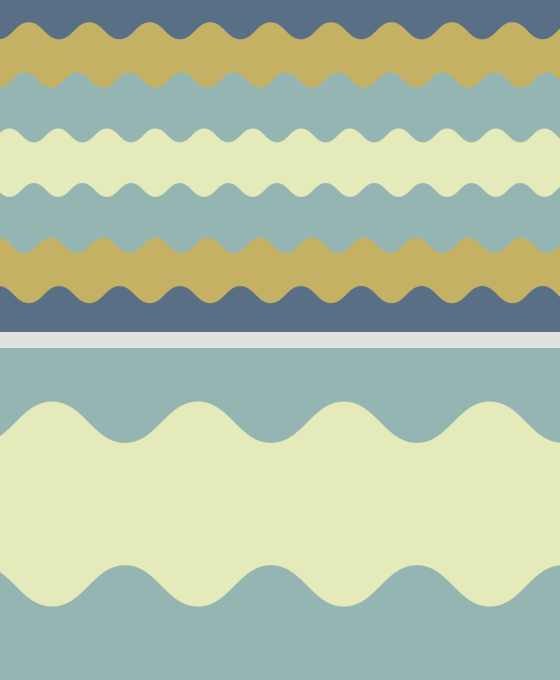
Top, the full canvas; bottom, a detail of the centre.
This pattern is drawn by a WebGL 1 fragment shader. Its source:

```glsl
precision highp float;
// Mirrored horizontal bands with rounded wavy edges, from a pale core to blue margins.

uniform vec2 u_resolution;

const float TAU = 6.2831853;
const float CENTRE_HEIGHT = 0.51; // mirror line, as a share of the height
const float ROUNDNESS = 0.03;     // third harmonic that broadens the crests

const vec3 CREAM = vec3(0.896, 0.918, 0.730);
const vec3 TEAL  = vec3(0.585, 0.710, 0.700);
const vec3 OCHRE = vec3(0.770, 0.696, 0.392);
const vec3 SLATE = vec3(0.350, 0.435, 0.520);

// Rounded wave in -1..1 (x) and its derivative by angle (y).
vec2 roundedWave(float angle) {
  float height = cos(angle) - ROUNDNESS * cos(3.0 * angle);
  float slope = 3.0 * ROUNDNESS * sin(3.0 * angle) - sin(angle);
  return vec2(height, slope) / (1.0 - ROUNDNESS);
}

// Coverage of the area beyond a wavy edge; lengths are shares of the width.
float beyondEdge(vec2 p, float offset, float amplitude, float waves, float crest, float pixel) {
  vec2 wave = amplitude * roundedWave(TAU * waves * (p.x - crest));
  float slope = wave.y * TAU * waves;
  float dist = (p.y - offset - wave.x) / sqrt(1.0 + slope * slope);
  return smoothstep(-0.75 * pixel, 0.75 * pixel, dist);
}

void main() {
  float pixel = 1.0 / u_resolution.x;
  vec2 p = (gl_FragCoord.xy - vec2(0.0, CENTRE_HEIGHT * u_resolution.y)) * pixel;
  p.y = abs(p.y);

  // Layer the bands outward; the waves grow longer and taller.
  vec3 color = CREAM;
  color = mix(color, TEAL,  beyondEdge(p, 0.0487, 0.0123, 11.514, 0.0169, pixel));
  color = mix(color, OCHRE, beyondEdge(p, 0.1477, 0.0135, 10.726, 0.0443, pixel));
  color = mix(color, SLATE, beyondEdge(p, 0.2356, 0.0152, 9.264, 0.0514, pixel));

  gl_FragColor = vec4(color, 1.0);
}
```
